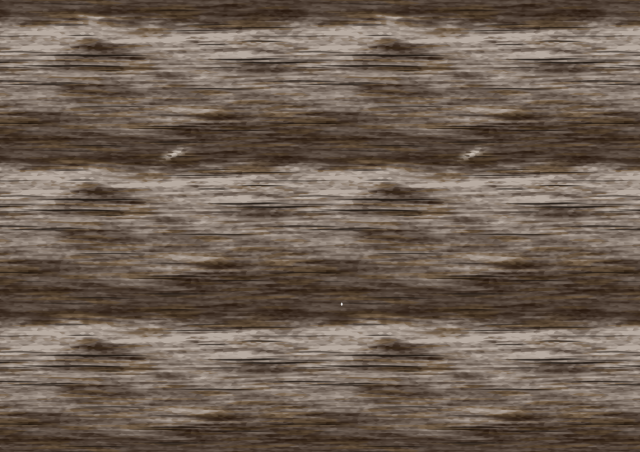
Write a Shadertoy shader that draws this texture.

```glsl
const float TAU = 6.2831853;
const float TILE_WIDTH = 0.659;      // all lengths are fractions of canvas height
const float LOG_HEIGHT = 0.332;
const float FIRST_LOG_TOP = 0.022;
const float ROW_DRIFT = 0.0065;
const float EDGE_RAGGEDNESS = 0.09;
const int CRACK_COUNT = 36;
const int MAIN_CRACKS = 4;
const float CRACK_WIDTH = 0.0012;
const vec3 DARK_WOOD = vec3(0.22, 0.16, 0.12);
const vec3 PALE_WOOD = vec3(0.65, 0.60, 0.56);
const vec3 OCHRE = vec3(0.45, 0.34, 0.20);
const vec3 CRACK_COLOR = vec3(0.09, 0.065, 0.045);
const vec3 CHIP_COLOR = vec3(0.78, 0.74, 0.70);

vec2 hash(vec2 p) {
    vec3 q = fract(vec3(p.xyx) * vec3(0.1031, 0.1030, 0.0973));
    q += dot(q, q.yzx + 33.33);
    return fract((q.xx + q.yz) * q.zy);
}

// Smoothed cellular noise that wraps over the unit square, centred on zero
float cellular(vec2 tile, vec2 cells, float seed) {
    vec2 p = tile * cells;
    vec2 base = floor(p);
    float total = 0.0, weights = 0.0;
    for (int y = -1; y <= 1; y++)
    for (int x = -1; x <= 1; x++) {
        vec2 cell = base + vec2(x, y);
        vec2 id = mod(cell, cells) + seed;
        vec2 offset = cell + hash(id) - p;
        float weight = exp(-5.0 * dot(offset, offset));
        total += weight * hash(id + 71.7).x;
        weights += weight;
    }
    return total / weights - 0.5;
}

// Brightness across one rounded log, from its top (0) to its bottom (1)
float logShade(float t) {
    float glow = (t - 0.175) / 0.09;
    float body = 0.61 - 0.14 * t + 0.30 * exp(-glow * glow);
    body -= 0.37 * smoothstep(0.64, 0.96, t);
    return mix(0.10, body, smoothstep(0.0, 0.12, t));
}

// Straight tapered cracks, with the longest gathered below the highlight
float cracks(vec2 tile, float pixel) {
    float mask = 0.0;
    for (int i = 0; i < CRACK_COUNT; i++) {
        bool isMain = i < MAIN_CRACKS;
        float n = float(i);
        vec2 h = hash(vec2(n * 3.7 + 2.0, 19.0));
        vec2 k = hash(vec2(n * 5.3 + 8.0, 47.0));
        float row = isMain ? 0.285 + 0.024 * n : h.y;
        float halfLength = isMain ? 0.14 + 0.12 * k.x : 0.05 + 0.13 * k.x;
        float along = fract(tile.x - h.x + 0.5) - 0.5;
        float bend = 0.0015 * sin(along * 30.0 + TAU * k.y) + 0.012 * (k.y - 0.5) * along;
        float across = abs(fract(tile.y - row - bend + 0.5) - 0.5) * LOG_HEIGHT;
        float taper = 1.0 - smoothstep(0.3, 1.0, abs(along) / halfLength);
        float width = CRACK_WIDTH * (isMain ? 1.2 : 0.6) * taper;
        float line = 1.0 - smoothstep(max(width - pixel, 0.0), width + pixel, across);
        mask = max(mask, line * taper * (isMain ? 0.95 : 0.4 + 0.4 * k.y));
    }
    return mask;
}

void mainImage(out vec4 fragColor, in vec2 fragCoord) {
    float pixel = 1.0 / iResolution.y;
    vec2 p = fragCoord * pixel;
    float depth = 1.0 - p.y;

    // Tile coordinates: x repeats along the log, y runs down it
    float drift = ROW_DRIFT * cos(TAU * (depth - 0.452) / 0.69);
    vec2 grid = vec2(p.x / TILE_WIDTH, (depth + drift - FIRST_LOG_TOP) / LOG_HEIGHT);
    float t = fract(grid.y);
    float seam = floor(grid.y + 0.5);
    vec2 tile = vec2(fract(grid.x), t);
    tile.y += 0.003 * sin(TAU * tile.x + 0.6);

    // Grain layers: broad patches, long fibres, hair-thin threads, specks
    float patches = cellular(tile, vec2(5.0, 9.0), 3.0);
    float fibres = cellular(tile, vec2(6.0, 44.0), 29.0);
    float threads = cellular(tile, vec2(11.0, 72.0), 157.0);
    float specks = cellular(tile, vec2(64.0, 80.0), 533.0);
    float stain = cellular(tile, vec2(9.0, 58.0), 311.0);

    // Ragged seam, different for every row
    float edgeDistance = (grid.y - seam) / 0.13;
    float ragged = cellular(tile, vec2(14.0, 26.0), 400.0 + 37.0 * seam);
    ragged += 0.2 * sin(TAU * grid.x + 2.1 * seam);
    float edge = EDGE_RAGGEDNESS * ragged * exp(-edgeDistance * edgeDistance);
    float shade = logShade(clamp(t + edge, 0.0, 1.0));

    float contrast = 0.40 + 0.80 * shade;
    float grain = 0.55 * patches + 0.58 * fibres + 0.72 * threads + 0.42 * specks;
    float tone = shade + contrast * grain;
    vec3 color = mix(DARK_WOOD, PALE_WOOD, clamp(tone, -0.25, 1.15));
    float ochre = smoothstep(0.05, 0.32, stain) * (1.0 - smoothstep(0.5, 1.0, tone));
    color = mix(color, OCHRE * (0.6 + 0.75 * tone), 0.5 * ochre);
    color = mix(color, CRACK_COLOR, 0.88 * cracks(tile, pixel));

    // Pale slanted chips on the upper seam and one tiny fleck on the lower
    vec2 chip = vec2((fract(grid.x - 0.088) - 0.5) * TILE_WIDTH, p.y - 0.661);
    chip.y -= 0.35 * chip.x;
    chip *= vec2(36.0, 115.0);
    color = mix(color, CHIP_COLOR, exp(-dot(chip, chip)) * clamp(0.8 + 1.5 * specks, 0.0, 1.0));
    float fleck = length((p - vec2(0.756, 0.327)) * vec2(1.5, 1.0));
    color = mix(color, vec3(0.92), 1.0 - smoothstep(0.003 - pixel, 0.003 + pixel, fleck));

    fragColor = vec4(clamp(color, 0.0, 1.0), 1.0);
}
```
